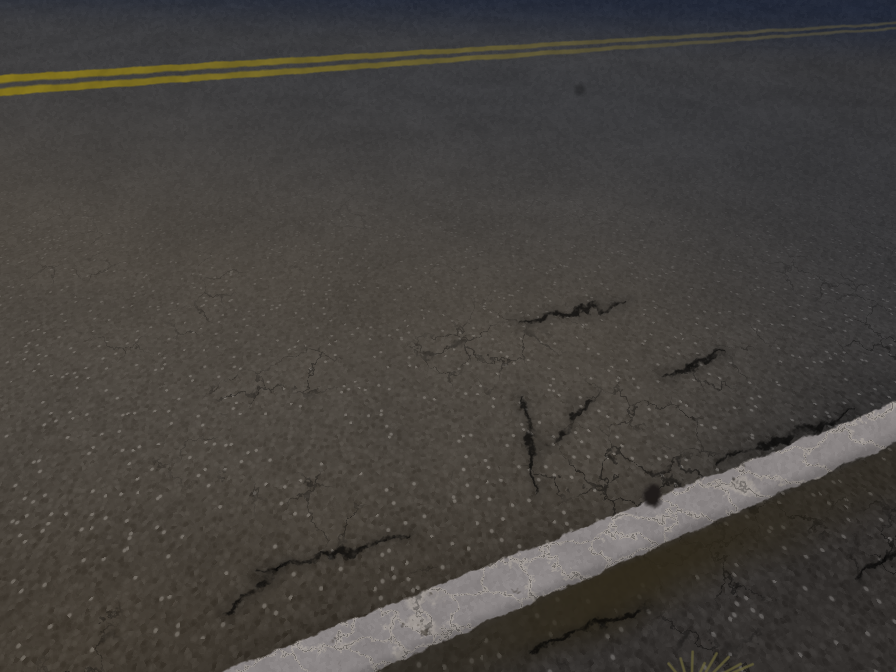
Write a Shadertoy shader that draws this texture.

```glsl
// Worn asphalt road at dusk: a double yellow line far off, a cracked white edge line near.
// Stones and crazing are cellular noise on a perspective ground plane; stains and
// ragged edges come from layered sines, and the main cracks are wobbling segments.

#define HORIZON 1.25
#define STONE_SCALE 125.0
#define STONE_CONTRAST 0.075
#define CRAZE_SCALE 13.0
#define CRACK_DARKNESS 0.62
#define RAGGEDNESS 0.0035
#define WARM_NEAR vec3(0.268, 0.242, 0.208)
#define WARM_MID vec3(0.305, 0.284, 0.258)
#define COOL_FAR vec3(0.232, 0.234, 0.245)
#define NIGHT_BLUE vec3(0.135, 0.160, 0.220)
#define WHITE_PAINT vec3(0.535, 0.515, 0.515)
#define YELLOW_PAINT vec3(0.520, 0.455, 0.110)

vec2 hash2(vec2 p) {
    vec3 q = fract(vec3(p.xyx) * vec3(0.1031, 0.1030, 0.0973));
    q += dot(q, q.yzx + 33.33);
    return fract((q.xx + q.yz) * q.zy);
}

// Nearest distance, second distance, random value of the nearest cell
vec3 cells(vec2 p) {
    vec2 base = floor(p);
    vec3 best = vec3(8.0, 8.0, 0.0);
    for (int j = -1; j <= 1; j++)
    for (int i = -1; i <= 1; i++) {
        vec2 id = base + vec2(i, j);
        float d = length(id + hash2(id) - p);
        if (d < best.x) best = vec3(d, best.x, hash2(id + 71.0).x);
        else best.y = min(best.y, d);
    }
    return best;
}

// Layered, rotated sines in roughly -1..1
float waves(vec2 p) {
    float sum = 0.0, amp = 0.55;
    for (int i = 0; i < 5; i++) {
        sum += amp * sin(p.x + 1.3 * sin(p.y * 0.8)) * cos(p.y + 0.9 * sin(p.x * 0.7));
        p = mat2(1.31, 1.27, -1.27, 1.31) * p + 2.7;
        amp *= 0.65;
    }
    return sum;
}

// x: distance to a segment, y: position along it
vec2 segment(vec2 p, vec2 a, vec2 b) {
    float t = clamp(dot(p - a, b - a) / dot(b - a, b - a), 0.0, 1.0);
    return vec2(length(p - mix(a, b, t)), t);
}

void mainImage(out vec4 fragColor, in vec2 fragCoord) {
    vec2 p = fragCoord / iResolution.y;
    float aa = 1.2 / iResolution.y;
    vec2 ground = vec2(p.x - 0.6, 1.0) / (HORIZON - p.y);
    float near = 1.0 - smoothstep(0.25, 0.85, p.y);
    float stain = waves(ground * 9.0);
    vec2 wobble = vec2(waves(p * 65.0), waves(p.yx * 65.0 + 9.0));

    // Signed distances from the two edges of the white line
    float above = (p.y - 0.007 - 0.40 * (p.x - 0.347)) * 0.93;
    float below = (0.44 * (p.x - 0.556) - p.y) * 0.915;
    float shoulder = smoothstep(-0.01, 0.01, below);

    // Light falling across the road
    vec3 col = mix(WARM_NEAR, WARM_MID, smoothstep(0.0, 0.42, p.y));
    col = mix(col, COOL_FAR, smoothstep(0.52, 0.93, p.y + 0.16 * (p.x - 0.6)));
    col = mix(col, vec3(0.205, 0.205, 0.215), 0.75 * smoothstep(0.85, 1.4, p.x));
    col = mix(col, NIGHT_BLUE, smoothstep(0.93, 1.03, p.y + 0.05 * (p.x - 0.5)));
    col *= 1.0 - 0.16 * exp(-max(above, 0.0) * 15.0);
    col = mix(col, vec3(0.202, 0.190, 0.182), shoulder);
    col *= 1.0 + 0.055 * stain;

    // Aggregate, with a few pale chips
    vec3 stone = cells(ground * STONE_SCALE);
    vec3 grit = cells(p * 190.0);
    col += STONE_CONTRAST * (stone.z - 0.5) * (0.15 + 0.85 * near) * smoothstep(0.8, 0.2, stone.x);
    col += 0.022 * (grit.z - 0.5);
    col += 0.13 * near * step(0.955, stone.z) * smoothstep(0.48, 0.18, stone.x);

    // Fine crazing, in broken patches
    vec3 craze = cells(ground * CRAZE_SCALE + 0.22 * wobble);
    float patches = smoothstep(0.0, 0.6, stain + 0.35 * (p.x - 0.7)) * near;
    col *= 1.0 - 0.42 * patches * smoothstep(0.07, 0.01, craze.y - craze.x);

    // Moss and damp below the white line
    float damp = smoothstep(0.09, 0.01, abs(below - 0.025) + 0.015 * stain) * shoulder;
    float moss = damp * exp(-22.0 * dot(p - vec2(0.94, 0.14), p - vec2(0.94, 0.14)));
    col = mix(col, vec3(0.185, 0.160, 0.105), 0.35 * damp + 0.55 * moss);

    // Main cracks as start and end points
    vec4 cracks[9] = vec4[9](
        vec4(0.78, 0.41, 0.80, 0.27), vec4(0.38, 0.145, 0.61, 0.205),
        vec4(0.99, 0.44, 1.08, 0.475), vec4(0.88, 0.41, 0.81, 0.33),
        vec4(0.77, 0.522, 0.93, 0.548), vec4(0.79, 0.03, 0.965, 0.10),
        vec4(1.27, 0.14, 1.35, 0.185), vec4(0.34, 0.09, 0.42, 0.16),
        vec4(1.07, 0.315, 1.27, 0.385));
    for (int i = 0; i < 9; i++) {
        vec2 s = segment(p + 0.010 * wobble, cracks[i].xy, cracks[i].zw);
        float width = 0.0045 * (0.35 + 0.65 * sin(3.14 * s.y)) * (0.75 + 0.4 * wobble.y);
        float line = 1.0 - smoothstep(width - aa, width + 2.0 * aa, s.x);
        col *= 1.0 - CRACK_DARKNESS * line * smoothstep(-0.9, 0.1, wobble.x);
        col *= 1.0 - 0.13 * smoothstep(0.025, 0.0, s.x);
    }

    // White line: ragged sides, raised pale seams, worn flecks
    float side = max(above, below) + RAGGEDNESS * (wobble.x + 0.5 * wobble.y);
    float white = 1.0 - smoothstep(-aa, aa, side);
    vec3 flakes = cells(vec2(p.x + p.y, p.y * 1.8 - p.x * 0.5) * 11.0 + 0.25 * wobble);
    float seam = flakes.y - flakes.x;
    vec3 paint = WHITE_PAINT + 0.025 * waves(p * 30.0) + 0.035 * (grit.z - 0.5);
    paint += vec3(0.085, 0.080, 0.060) * smoothstep(0.14, 0.04, seam);
    paint *= 1.0 - 0.30 * smoothstep(0.035, 0.0, seam);
    paint *= 1.0 - 0.18 * smoothstep(-0.022, 0.0, below);
    float worn = smoothstep(0.75, 1.05, waves(p * 48.0 + 4.0));
    col = mix(col, paint, white * (1.0 - 0.6 * worn));

    // Double yellow line, narrowing and fading to the right
    float along = clamp(p.x / 1.333, 0.0, 1.0);
    float halfWidth = mix(0.0155, 0.0055, along);
    float across = abs(p.y - 0.873 - 0.0665 * p.x + 0.0012 * wobble.x) / halfWidth;
    float soft = aa / halfWidth;
    float yellow = smoothstep(1.0 + soft, 1.0 - soft, across) * smoothstep(0.10, 0.30 + soft, across);
    vec3 yellowTint = mix(YELLOW_PAINT, vec3(0.335, 0.315, 0.235), smoothstep(0.0, 0.95, along));
    col = mix(col, yellowTint * (1.0 + 0.08 * wobble.y), yellow * mix(0.95, 0.65, along));

    // Hole at the line and a distant spot
    float hole = length((p - vec2(0.972, 0.264)) * vec2(1.0, 0.8)) + 0.004 * wobble.x;
    col = mix(col, vec3(0.12, 0.105, 0.10), smoothstep(0.018, 0.008, hole));
    col *= 1.0 - 0.25 * smoothstep(0.012, 0.003, length(p - vec2(0.863, 0.866)));

    // Dry grass fanning from the lower border
    for (int i = 0; i < 8; i++) {
        float k = float(i) / 7.0;
        vec2 root = vec2(1.015 + 0.05 * k, -0.012);
        vec2 tip = root + vec2(mix(-0.02, 0.055, k), 0.022 + 0.022 * hash2(vec2(i, 5)).x);
        vec2 blade = segment(p, root, tip);
        col = mix(col, vec3(0.40, 0.38, 0.22), 0.75 * smoothstep(0.0016 + aa, 0.0005, blade.x));
    }

    fragColor = vec4(clamp(col, 0.0, 1.0), 1.0);
}
```
